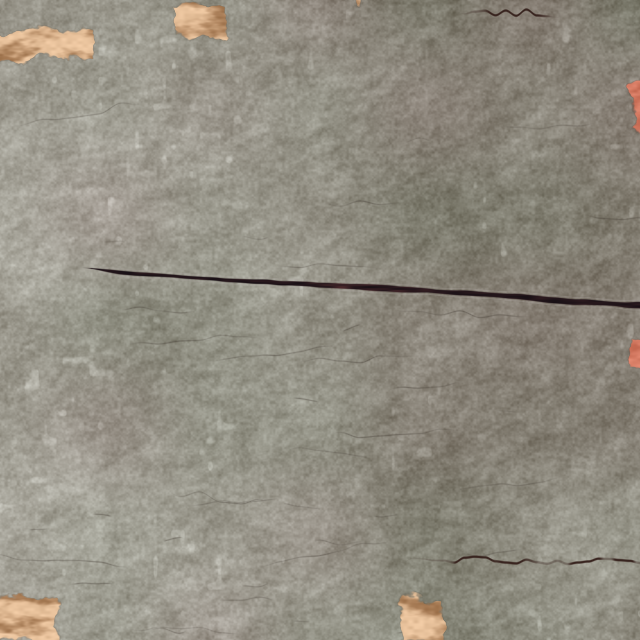
A WebGL 2 fragment shader for this texture:

```glsl
#version 300 es
precision highp float;
// Weathered grey-green paint on a board: layered value noise gives the mottled,
// grainy coat; tapered wobbling lines give one long split, two jagged fissures and
// many hairlines; ragged boxes near the borders are chips showing bare wood.

#define GRAIN_SCALE 210.0
#define GRAIN_AMOUNT 0.36
#define MOTTLE_AMOUNT 0.80
#define RELIEF_AMOUNT 0.75
#define SIDE_SHADE 0.62
#define HAIRLINES 42
#define HAIRLINE_DEPTH 0.50
#define SPLIT_WIDTH 0.0040
#define CHIPS 7
#define CHIP_RAGGED 0.034
#define SOFTNESS 0.0014

uniform vec2 u_resolution;
out vec4 fragColor;

float hash(vec2 p) {
  vec3 q = fract(vec3(p.xyx) * 0.1031);
  q += dot(q, q.yzx + 33.33);
  return fract((q.x + q.y) * q.z);
}

float noise(vec2 p) {
  vec2 i = floor(p), f = fract(p);
  f = f * f * (3.0 - 2.0 * f);
  return mix(mix(hash(i), hash(i + vec2(1, 0)), f.x),
             mix(hash(i + vec2(0, 1)), hash(i + vec2(1, 1)), f.x), f.y);
}

float fbm(vec2 p) {
  float sum = 0.0, amp = 0.533;
  for (int i = 0; i < 4; i++) {
    sum += amp * noise(p);
    p = mat2(1.6, 1.2, -1.2, 1.6) * p + 17.3;
    amp *= 0.5;
  }
  return sum;
}

float cover(float d, float soft) { return 1.0 - smoothstep(-soft, soft, d); }

// Height of p above a wobbling line that runs from a to b
float lineOffset(vec2 p, vec2 a, vec2 b, float wobble, float freq) {
  float t = (p.x - a.x) / (b.x - a.x);
  return p.y - mix(a.y, b.y, t) - wobble * (2.0 * noise(vec2(p.x * freq, a.y * 91.0)) - 1.0);
}

float taper(float x, float from, float to) {
  float t = (x - from) / (to - from);
  return smoothstep(0.0, 0.2, t) * (1.0 - smoothstep(0.8, 1.0, t));
}

// Painted coat: broad shading, mottling, shallow relief, grain, pale flecks
vec3 paint(vec2 p) {
  float tone = 0.53 + SIDE_SHADE * (0.48 - p.x);
  tone -= 0.25 * smoothstep(0.75, 1.05, p.y) * (1.0 - p.x);
  tone += 0.5 * exp(-60.0 * dot(p - vec2(0.95, 0.14), p - vec2(0.95, 0.14)));
  tone += MOTTLE_AMOUNT * (fbm(p * 4.5 + 3.0) - 0.5);
  tone += 0.6 * (fbm(p * vec2(34.0, 26.0)) - 0.5);
  vec2 r = p * vec2(36.0, 52.0) + 40.0;
  tone += RELIEF_AMOUNT * (fbm(r) - fbm(r + vec2(-0.2, 0.3)));
  tone += GRAIN_AMOUNT * (noise(p * GRAIN_SCALE) - 0.5);
  tone += 0.2 * (noise(p * GRAIN_SCALE * 1.7 + 9.0) - 0.5);
  float fleck = smoothstep(0.80, 0.95, noise(p * vec2(70.0, 48.0) + 5.0));
  tone += 0.45 * fleck * smoothstep(0.5, 0.7, noise(p * 9.0 + 21.0));
  vec3 c = mix(vec3(0.46, 0.44, 0.39), vec3(0.67, 0.66, 0.62), tone);
  return c + vec3(0.012, -0.004, 0.004) * (2.0 * noise(p * 6.0 + 60.0) - 1.0);
}

// Fine dark lines, densest toward the bottom
float hairlines(vec2 p, float soft) {
  float dark = 0.0;
  for (int i = 0; i < HAIRLINES; i++) {
    float id = float(i);
    float h = hash(vec2(id, 7.0)), k = hash(vec2(id, 31.0));
    float y = 0.9 * pow(hash(vec2(id, 19.0)), 1.9) + 0.01;
    float x = 1.15 * h * mix(0.75, 1.0, y) - 0.1, len = 0.03 + 0.21 * k * k;
    float gate = taper(p.x, x, x + len);
    if (gate <= 0.0) continue;
    float slope = 0.3 * (hash(vec2(id, 53.0)) - 0.4);
    float d = abs(lineOffset(p, vec2(x, y), vec2(x + len, y + slope * len), 0.007, 32.0));
    float strength = 0.35 + 0.65 * noise(vec2(p.x * 28.0, id * 5.0));
    dark = max(dark, gate * strength * cover(d - 0.0007, soft * 1.3));
  }
  return dark;
}

// Bare wood spots along the top, bottom and right borders
vec3 addChips(vec3 c, vec2 p, float soft) {
  float rag = CHIP_RAGGED * (fbm(p * vec2(30.0, 38.0) + 11.0) - 0.5);
  for (int i = 0; i < CHIPS; i++) {
    int side = i % 3;
    float k = float(i / 3);
    vec2 centre = vec2(fract(0.06 + 0.25 * k), 0.93 + 0.035 * k);
    vec2 size = vec2(0.085 - 0.042 * k, 0.022 + 0.012 * k * (1.4 - k));
    if (side == 1) { centre = vec2(0.03 + 0.63 * k, 0.03); size = vec2(0.058 - 0.026 * k, 0.034); }
    if (side == 2) { centre = vec2(1.0, 0.83 - 0.38 * k); size = vec2(0.016, 0.034 - 0.01 * k); }
    vec2 q = abs(p - centre) - size;
    float d = length(max(q, 0.0)) + min(max(q.x, q.y), 0.0) + rag;
    vec3 wood = mix(vec3(0.64, 0.47, 0.32), vec3(0.91, 0.76, 0.61),
                    smoothstep(0.34, 0.62, fbm(p * vec2(17.0, 42.0) + 2.0)));
    if (side == 2) wood = mix(wood, vec3(0.84, 0.40, 0.33), 0.7);
    wood += 0.09 * (noise(p * vec2(120.0, 210.0)) - 0.5);
    c *= 1.0 - 0.2 * cover(abs(d) - 0.001, soft * 1.5);
    c = mix(c, wood, cover(d, soft * 1.4));
  }
  return c;
}

void main() {
  vec2 p = gl_FragCoord.xy / u_resolution;
  float soft = max(SOFTNESS, 0.8 / u_resolution.y);
  vec3 c = paint(p);
  c = mix(c, vec3(0.25, 0.22, 0.19), HAIRLINE_DEPTH * hairlines(p, soft));
  c = addChips(c, p, soft);

  // Two jagged fissures reaching in from the right
  for (int i = 0; i < 2; i++) {
    float k = float(i), x = 0.60 + 0.11 * k, y = 0.127 + 0.855 * k;
    float gate = taper(p.x, x, 1.2 - 0.32 * k);
    float d = abs(lineOffset(p, vec2(x, y), vec2(1.1, y - 0.008), 0.007, 62.0));
    float broken = 0.35 + 0.65 * smoothstep(0.3, 0.6, noise(vec2(p.x * 40.0, k * 8.0)));
    c = mix(c, vec3(0.22, 0.14, 0.12), gate * broken * cover(d - 0.0018 * gate, soft));
  }

  // Long split: swollen in the middle, thin at the tip, with a pale rim
  float offset = lineOffset(p, vec2(0.13, 0.580), vec2(1.2, 0.510), 0.0035, 9.0);
  offset -= 0.0012 * (noise(vec2(p.x * 48.0, 3.0)) - 0.5);
  float bulge = exp(-160.0 * (p.x - 0.56) * (p.x - 0.56));
  float open = smoothstep(0.125, 0.19, p.x);
  float width = SPLIT_WIDTH * open * (0.55 + 0.5 * p.x + 0.45 * bulge);
  width *= 0.75 + 0.5 * noise(vec2(p.x * 22.0, 14.0));
  float d = abs(offset) - width;
  c = mix(c, vec3(0.70, 0.67, 0.66), 0.4 * open * cover(abs(d - 0.0028) - 0.0004, soft));
  float redness = noise(p * vec2(45.0, 330.0)) * (0.35 + 0.65 * bulge);
  vec3 gap = mix(vec3(0.09, 0.06, 0.08), vec3(0.33, 0.18, 0.19), redness);
  c = mix(c, gap, smoothstep(0.125, 0.145, p.x) * cover(d, soft));

  fragColor = vec4(clamp(c, 0.0, 1.0), 1.0);
}
```
